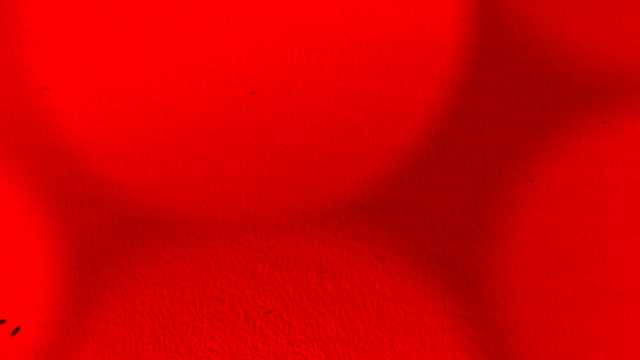
Give the GLSL for this background, as a Shadertoy shader.

```glsl
const float SHADOW_RED = 0.615;
const float SHADOW_LIFT = 0.22;
const vec2 LIFT_CENTER = vec2(-0.02, 0.85);
const float LIFT_SIZE = 0.42;
const float GRAIN_SCALE = 135.0;
const float GRAIN_BASE = 0.05;
const float GRAIN_PATCH = 0.15;
const vec2 PATCH_CENTER = vec2(0.74, 0.06);
const float STREAK_STRENGTH = 0.025;
const float SPECK_GRID = 5.0;
const float SPECK_CHANCE = 0.22;
const float SPECK_DARKNESS = 0.16;
const vec2 MARK_START = vec2(0.005, 0.106);
const vec2 MARK_STEP = vec2(0.039, -0.026);

float hash(vec2 p) {
    return fract(sin(dot(p, vec2(127.1, 311.7))) * 43758.5453);
}

float valueNoise(vec2 p) {
    vec2 cell = floor(p);
    vec2 f = fract(p);
    f = f * f * (3.0 - 2.0 * f);
    float low = mix(hash(cell), hash(cell + vec2(1.0, 0.0)), f.x);
    float high = mix(hash(cell + vec2(0.0, 1.0)), hash(cell + 1.0), f.x);
    return mix(low, high, f.y);
}

// Soft-edged disc coverage
float disc(vec2 p, vec2 center, float radius, float blur) {
    return 1.0 - smoothstep(-blur, blur, length(p - center) - radius);
}

// Soft slanted ellipse for dust and scratches
float fleck(vec2 p, float angle, vec2 size) {
    float c = cos(angle);
    float s = sin(angle);
    vec2 q = vec2(c * p.x + s * p.y, c * p.y - s * p.x) / size;
    return 1.0 - smoothstep(0.4, 1.2, length(q));
}

// Overlapping pools of light over a shadowed ground
float lightPools(vec2 p) {
    vec2 d = (p - LIFT_CENTER) / LIFT_SIZE;
    float red = SHADOW_RED + SHADOW_LIFT * exp(-dot(d, d));
    red += 0.06 * (1.0 - smoothstep(0.2, 0.9, p.x));

    float cornerFill = 0.80 + 0.12 * (p.x - 1.5);
    float rightFill = 0.79 + 0.24 * (p.x - 1.4);
    float bottomFill = 0.87 - 0.27 * p.y;
    float mainFill = 1.08 - 0.42 * (1.0 - p.y) - 0.13 * (p.x - 0.4);

    red = mix(red, cornerFill, disc(p, vec2(1.852, 1.347), 0.567, 0.10));
    red = mix(red, rightFill, disc(p, vec2(1.852, 0.225), 0.485, 0.09));
    red = mix(red, bottomFill, disc(p, vec2(0.752, -0.227), 0.625, 0.08));
    red = mix(red, 1.0, disc(p, vec2(-0.255, 0.213), 0.425, 0.08));
    red = mix(red, min(mainFill, 1.0), disc(p, vec2(0.676, 1.0), 0.63, 0.06));
    return min(red, 1.0);
}

// Embossed surface grain, strongest near the bottom, with faint long streaks
float grain(vec2 p) {
    vec2 q = p * GRAIN_SCALE * vec2(1.0, 0.7);
    q += 1.5 * valueNoise(p * 30.0);
    float relief = valueNoise(q) - valueNoise(q + vec2(0.6, 0.4));
    vec2 d = (p - PATCH_CENTER) / vec2(0.42, 0.24);
    float streak = valueNoise(vec2(p.x * 9.0, (p.y + 0.15 * p.x) * 45.0)) - 0.5;
    return relief * (GRAIN_BASE + GRAIN_PATCH * exp(-dot(d, d)))
         + streak * STREAK_STRENGTH;
}

// Sparse dust, one candidate in each grid cell
float dust(vec2 p) {
    vec2 cell = floor(p * SPECK_GRID);
    float present = step(hash(cell + 7.3), SPECK_CHANCE);
    vec2 offset = 0.2 + 0.6 * vec2(hash(cell + 1.7), hash(cell + 4.9));
    vec2 local = p - (cell + offset) / SPECK_GRID;
    vec2 size = vec2(0.006 + 0.014 * hash(cell + 9.1), 0.005);
    return present * fleck(local, 0.8 * (hash(cell + 3.3) - 0.5), size);
}

void mainImage(out vec4 fragColor, in vec2 fragCoord) {
    vec2 p = fragCoord / iResolution.y;
    float red = lightPools(p) + grain(p);
    red *= 1.0 - SPECK_DARKNESS * dust(p);

    // Dark marks in the lower left
    for (int i = 0; i < 2; i++) {
        float k = float(i);
        vec2 local = p - MARK_START - k * MARK_STEP;
        float mark = fleck(local, 0.2 + 0.6 * k, vec2(0.015 + 0.006 * k, 0.008));
        red *= 1.0 - 0.7 * mark;
    }

    fragColor = vec4(clamp(red, 0.0, 1.0), 0.0, 0.0, 1.0);
}
```
